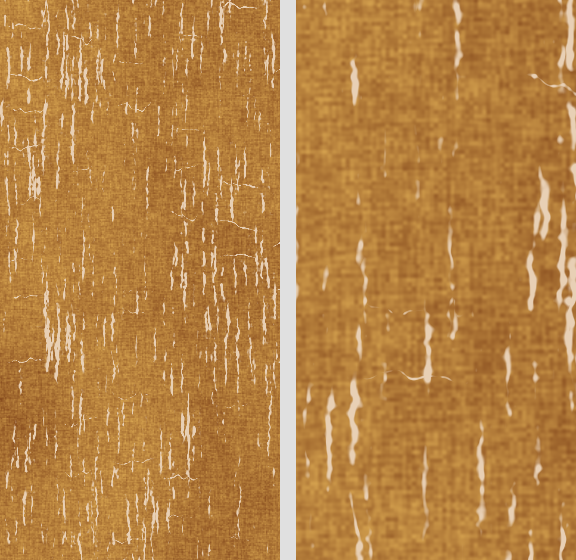
Left, the full canvas; right, a detail of the centre.
Write a Shadertoy shader that draws this texture.

```glsl
#define DARK_OCHRE vec3(0.605, 0.380, 0.165)
#define GOLD_OCHRE vec3(0.790, 0.585, 0.280)
#define BARE_CLOTH vec3(0.910, 0.815, 0.710)
#define SCRATCH_WIDTH 0.0042
#define SCRATCH_SHARE 0.50
#define CRACK_SHARE 0.34
#define WEAVE 0.42
#define GRAIN 0.55
#define CLOUDS 1.25

float hash(vec2 p) {
    vec3 q = fract(p.xyx * 0.1031);
    q += dot(q, q.yzx + 33.33);
    return fract((q.x + q.y) * q.z);
}

float noise(vec2 p) {
    vec2 i = floor(p), f = fract(p);
    f = f * f * (3.0 - 2.0 * f);
    return mix(mix(hash(i), hash(i + vec2(1, 0)), f.x),
               mix(hash(i + vec2(0, 1)), hash(i + vec2(1, 1)), f.x), f.y);
}

float fbm(vec2 p) {
    float sum = 0.0, amp = 0.5;
    for (int i = 0; i < 5; i++) {
        sum += amp * noise(p);
        p = p * 2.03 + 17.0;
        amp *= 0.5;
    }
    return sum;
}

// Broken vertical scratches, one per cell of a staggered column grid
float scratches(vec2 p, float columns, float len, float seed) {
    p.x += 0.012 * (noise(p * vec2(5.0, 12.0) + seed) - 0.5)
         + 0.006 * (noise(p * vec2(20.0, 55.0) + seed) - 0.5);
    float column = floor(p.x * columns);
    float y = p.y / len + 7.0 * hash(vec2(column, seed));
    vec2 id = vec2(column, floor(y)) + seed;
    float along = fract(y);
    float center = mix(0.2, 0.8, hash(id + 31.0));
    float d = abs(fract(p.x * columns) - center) / columns;
    float taper = smoothstep(0.0, 0.25, along) * smoothstep(1.0, 0.6, along);
    float strength = step(hash(id), SCRATCH_SHARE) * mix(0.5, 1.1, hash(id + 57.0));
    float gaps = smoothstep(0.15, 0.6, noise(p * vec2(30.0, 26.0) + seed));
    float width = SCRATCH_WIDTH * mix(0.55, 1.5, noise(p * vec2(12.0, 34.0) + seed));
    return taper * strength * (gaps * exp(-d * d / (width * width)) + 0.28 * exp(-d / 0.014));
}

// Short crooked cracks running sideways
float cracks(vec2 p, float seed) {
    p.y += 0.045 * (noise(p * vec2(16.0, 5.0) + seed) - 0.5)
         + 0.016 * (noise(p * vec2(55.0, 20.0) + seed) - 0.5);
    vec2 cell = vec2(0.19, 0.13);
    vec2 id = floor(p / cell) + seed;
    vec2 f = fract(p / cell);
    float d = abs(f.y - mix(0.2, 0.8, hash(id + 5.0))) * cell.y;
    float taper = smoothstep(0.0, 0.3, f.x) * smoothstep(1.0, 0.6, f.x);
    return step(hash(id), CRACK_SHARE) * taper * exp(-d * d / 0.000009);
}

void mainImage(out vec4 fragColor, in vec2 fragCoord) {
    vec2 p = fragCoord / iResolution.x;

    // Dyed cloth: broad stains, crossing threads and fine grain
    float tone = 0.5 + CLOUDS * (fbm(p * vec2(2.6, 2.1) + 4.0) - 0.485);
    tone += WEAVE * (noise(p * vec2(38.0, 210.0)) - 0.5);
    tone += WEAVE * (noise(p * vec2(210.0, 30.0) + 90.0) - 0.5);
    tone += GRAIN * (noise(p * 190.0 + 40.0) - 0.5);
    vec3 color = mix(DARK_OCHRE, GOLD_OCHRE, tone);

    // Wear: the strongest scratch or crack, roughened by flecks
    float wear = 0.0;
    for (int i = 0; i < 4; i++) {
        float k = float(i);
        wear = max(wear, scratches(p, 10.0 + 6.0 * k, 0.52 / (1.0 + 0.6 * k), 11.0 + 23.0 * k));
    }
    wear = max(wear, 0.85 * cracks(p, 71.0));
    float patches = fbm(p * vec2(5.0, 2.5) + 60.0) - 0.485;
    float flecks = 0.65 * noise(p * vec2(175.0, 120.0) + 7.0)
                 + 0.35 * noise(p * vec2(90.0, 45.0) + 13.0) - 0.5;
    float field = wear * (0.85 + 1.2 * patches) + 0.95 * flecks + 0.45 * patches;
    float bare = smoothstep(0.34, 0.82, field);

    color = mix(color, BARE_CLOTH, bare);
    fragColor = vec4(color, 1.0);
}
```
